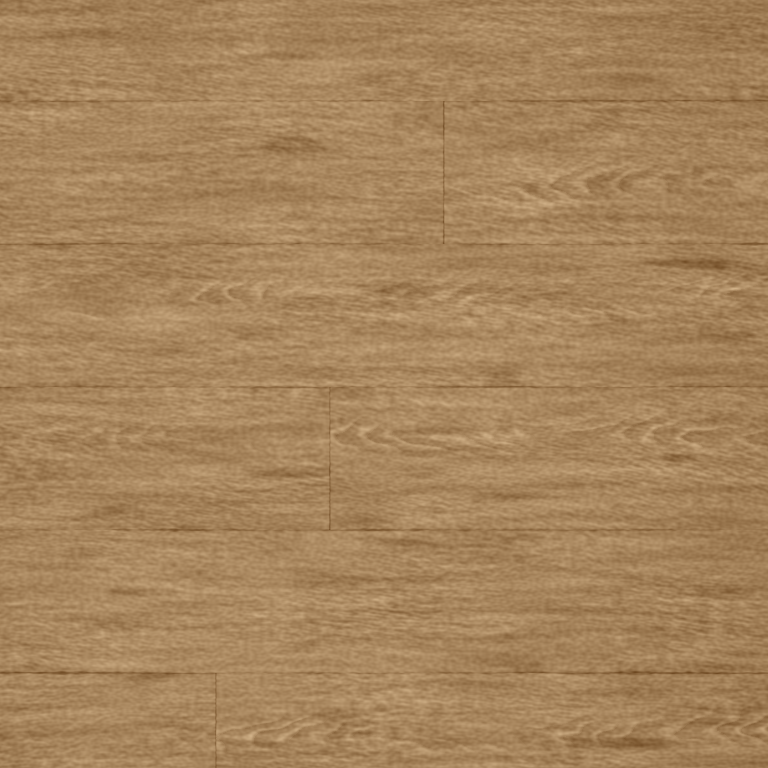
Give the GLSL for this texture, as a WebGL 2 fragment shader.

```glsl
#version 300 es
precision highp float;
// Oak plank floor: staggered boards with cathedral grain, fine pores and worn seams.
uniform vec2 u_resolution;
out vec4 fragColor;

float hash(vec2 cell) {
  uvec2 q = uvec2(ivec2(cell)) * uvec2(1597334673u, 3812015801u);
  uint n = (q.x ^ q.y) * 1597334673u;
  n = (n ^ (n >> 15)) * 2246822519u;
  return float((n ^ (n >> 13)) >> 8) / 16777216.0;
}

float cornerSlope(vec2 cell, vec2 offset) {
  float angle = 6.2832 * hash(cell);
  return dot(vec2(cos(angle), sin(angle)), offset);
}

// Gradient noise, roughly -0.7 to 0.7
float noise(vec2 p) {
  vec2 i = floor(p), f = p - i;
  vec2 w = f * f * f * (f * (f * 6.0 - 15.0) + 10.0);
  vec2 e = vec2(1.0, 0.0);
  return mix(mix(cornerSlope(i, f), cornerSlope(i + e.xy, f - e.xy), w.x),
             mix(cornerSlope(i + e.yx, f - e.yx), cornerSlope(i + e.xx, f - e.xx), w.x), w.y);
}

// Streaks, pores and dark smudges that run along the board
float woodGrain(vec2 p, float tilt) {
  p.y += 0.012 * noise(p * vec2(3.0, 9.0));
  float tone = 0.06 * noise(p * vec2(4.0, 45.0));
  tone += 0.075 * noise(p * vec2(10.0, 115.0));
  vec2 slanted = vec2(p.x, p.y + tilt * p.x);
  float poreDepth = 0.7 + 0.9 * noise(p * vec2(5.0, 14.0));
  tone += 0.11 * poreDepth * noise(slanted * vec2(55.0, 230.0));
  tone += 0.07 * noise(p * vec2(150.0, 240.0));
  tone -= 0.09 * smoothstep(0.28, 0.6, noise(p * vec2(7.0, 32.0) + 17.3));
  return tone;
}

// Nested arches that open to the right; v is the height above their axis
float cathedral(vec2 p, float v) {
  v += 0.012 * noise(p * vec2(4.0, 3.0));
  float arch = p.x - 3.2 * sqrt(v * v + 0.00004);
  float ring = fract(arch * 19.0 + 1.3 * noise(p * vec2(7.0, 16.0)) + 0.5 * noise(p * vec2(30.0, 70.0)));
  float pale = smoothstep(0.45, 0.8, ring) * (1.0 - smoothstep(0.82, 1.0, ring));
  float dark = 1.0 - smoothstep(0.0, 0.4, ring);
  float fade = exp(-v * v / 0.0007) * smoothstep(-0.35, 0.3, noise(p * vec2(5.0, 20.0)));
  return fade * (0.095 * pale - 0.035 * dark - 0.01);
}

void main() {
  vec2 uv = gl_FragCoord.xy / u_resolution;
  float pixel = 1.0 / u_resolution.y;

  // Rows count downward; every second row has its joint half a board further on
  const float rowHeight = 0.1862;
  float down = (1.0 - uv.y - 0.1315) / rowHeight + 1.0;
  float row = floor(down), across = down - row;
  float odd = mod(row, 2.0);
  float along = (uv.x - 0.652 + 0.0742 * row - 0.75 * (1.0 - odd)) / 1.5;
  float board = floor(along);
  float seed = hash(vec2(board + 7.0, row + 3.0));
  vec2 p = uv + vec2(seed * 13.0, row * 2.7 + seed * 5.0);

  // Wood of this board
  float tone = woodGrain(p, (seed - 0.5) * 0.5) + 0.018 * (seed - 0.5);
  float axis = 0.45 + 0.15 * cos(2.0 * (row - 1.0));
  float figure = step(0.5, mod(row, 4.0)) * (1.0 + 0.5 * odd * min(board, 0.0));
  tone += figure * cathedral(p, (across - axis) * rowHeight);

  // Broad shading, darker toward the right and the corners
  vec2 fromLight = uv - vec2(0.35, 0.5);
  tone += 0.015 - 0.07 * dot(fromLight, fromLight) + 0.03 * noise(uv * vec2(2.5, 4.0));

  // Long seams: thin, ragged and unevenly dark
  float seamDistance = min(across, 1.0 - across) * rowHeight;
  float ragged = 0.0012 * noise(uv * vec2(90.0, 20.0));
  float seam = 1.0 - smoothstep(0.0003, 0.0013 + pixel, seamDistance + ragged);
  float wear = 0.6 + 1.0 * noise(vec2(uv.x * 7.0, floor(down + 0.5) * 3.7))
             + 0.8 * noise(uv * vec2(70.0, 8.0));
  tone -= 0.12 * seam * clamp(wear, 0.1, 1.3);

  // Butt joints between boards
  float jointDistance = min(along - board, 1.0 - along + board) * 1.5;
  float joint = 1.0 - smoothstep(0.0002, 0.0006 + pixel, jointDistance);
  tone -= 0.11 * joint * (0.8 + 0.7 * noise(uv * vec2(8.0, 45.0)));

  vec3 oak = vec3(0.648, 0.514, 0.356);
  fragColor = vec4(oak + tone * vec3(1.0, 1.06, 1.04), 1.0);
}
```
